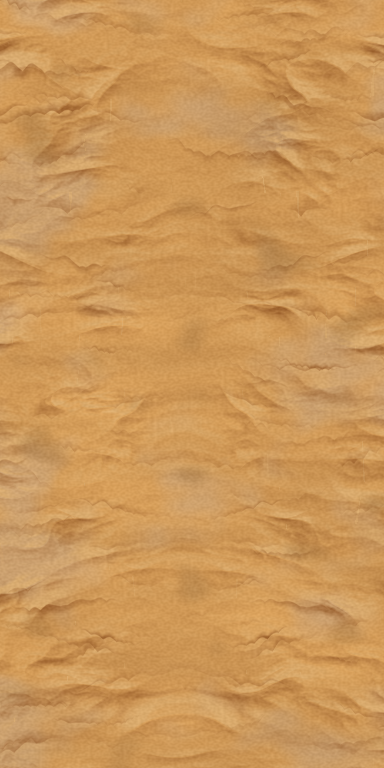
Reproduce this texture procedurally as a Shadertoy shader.

```glsl
// Crumpled kraft paper: short sharp wrinkles around a calm, nearly mirrored axis.
// Ridged gradient noise shades patches of facets; scattered angular folds add
// sharp shadows, and pale sheets, soft smudges and fine grain give the wear.

const vec3 PAPER     = vec3(0.818, 0.600, 0.338);
const vec3 LIGHT     = vec3(0.860, 0.680, 0.440);
const vec3 SHADOW    = vec3(0.580, 0.345, 0.150);
const vec3 PALE      = vec3(0.790, 0.635, 0.460);
const vec3 SMUDGE    = vec3(0.600, 0.430, 0.240);
const float AXIS     = 0.48;               // x of the mirror line
const float AXIS_SOFT = 0.06;              // rounding of the mirror seam
const vec2 FOLD_CELL = vec2(0.24, 0.125);  // spacing of large folds
const vec2 TINY_CELL = vec2(0.14, 0.085);  // spacing of small folds
const float FACET    = 0.42;               // strength of facet shading
const float BROAD    = 0.085;              // strength of wide tonal drift
const float GRAIN    = 0.048;

float hash(vec2 p) {
    vec3 q = fract(p.xyx * vec3(0.1031, 0.1030, 0.0973));
    q += dot(q, q.yzx + 33.33);
    return fract((q.x + q.y) * q.z);
}

vec2 gradient(vec2 cell) {
    float a = 6.2832 * hash(cell);
    return vec2(cos(a), sin(a));
}

// Gradient noise, roughly -0.7 to 0.7
float noise(vec2 p) {
    vec2 i = floor(p), f = fract(p);
    vec2 u = f * f * f * (f * (f * 6.0 - 15.0) + 10.0);
    vec2 e = vec2(0.0, 1.0);
    float low  = mix(dot(gradient(i), f), dot(gradient(i + e.yx), f - e.yx), u.x);
    float high = mix(dot(gradient(i + e.xy), f - e.xy), dot(gradient(i + 1.0), f - 1.0), u.x);
    return mix(low, high, u.y);
}

float fbm(vec2 p) {
    return noise(p) + 0.5 * noise(p * 2.03 + 17.0) + 0.25 * noise(p * 4.1 + 41.0);
}

// Paper height; abs() turns the zero contours into sharp creases
float relief(vec2 p) {
    vec2 q = p * vec2(5.5, 10.0) + 30.0;
    q += 0.4 * vec2(noise(q * 0.7 + 9.0), noise(q * 0.8 + 23.0));
    return abs(noise(q)) / 10.0 + 0.6 * abs(noise(q * 2.1 + 13.0)) / 21.0
         + 0.4 * abs(noise(q * 4.3 + 57.0)) / 43.0;
}

float facets(vec2 p) {
    vec2 e = vec2(0.002, 0.0025);
    return (relief(p + e) - relief(p - e)) / (2.0 * e.y);
}

// Scattered angular folds: x = shadow, y = lit edge
vec2 folds(vec2 p, vec2 size, float seed, float density) {
    vec2 home = floor(p / size), result = vec2(0.0);
    float edge = max(0.0025, 0.6 / iResolution.x);
    for (int j = -1; j <= 1; j++)
    for (int i = -1; i <= 1; i++) {
        vec2 cell = home + vec2(i, j), id = cell + seed;
        if (hash(id + 3.1) > density) continue;
        vec2 centre = (cell + 0.2 + 0.6 * vec2(hash(id), hash(id + 7.7))) * size;
        float halfLength = size.x * mix(0.25, 0.7, hash(id + 11.3));
        float slope = mix(-0.4, 0.35, hash(id + 19.9));
        vec2 q = p - centre;
        float t = q.x / halfLength * (hash(id + 23.0) < 0.5 ? 1.0 : -1.0);
        if (abs(t) >= 1.0) continue;
        // Triangular profile: steep at one end, a long tail at the other
        float taper = min((1.0 + t) / 0.6, (1.0 - t) / 1.4);
        float kink = abs(noise(vec2(p.x / size.x * 5.0, hash(id) * 40.0)));
        float wiggle = size.y * (0.3 * kink + 0.1 * abs(t + 0.4));
        float side = hash(id + 29.0) < 0.7 ? 1.0 : -1.0;
        float d = (q.y - slope * q.x - wiggle) * side;
        float depth = size.y * mix(0.12, 0.36, hash(id + 37.0)) * taper + edge;
        float inside = smoothstep(-edge, edge, d);
        float strength = sqrt(taper) * mix(0.3, 1.0, hash(id + 43.0));
        result.x += strength * inside * (1.0 - smoothstep(0.0, depth, d));
        result.y += strength * (1.0 - inside) * exp(d / (depth * 0.7));
    }
    return min(result, 1.0);
}

void mainImage(out vec4 fragColor, in vec2 fragCoord) {
    vec2 p = fragCoord / iResolution.x;

    // Mirrored coordinates, gently warped so the halves differ a little
    vec2 warp = 0.022 * vec2(noise(p * 5.0 + 5.0), noise(p * 6.0 + 71.0));
    float fromAxis = length(vec2(p.x - AXIS, AXIS_SOFT));
    vec2 m = vec2(fromAxis, p.y) + warp;
    float calm = mix(0.25, 1.0, smoothstep(0.08, 0.24, fromAxis));

    // Loose areas break the mirror; crisp areas hold the facets
    float loose = smoothstep(-0.05, 0.25, noise(p * vec2(2.5, 2.0) + 88.0));
    float crisp = mix(0.25, 1.0, smoothstep(-0.2, 0.3, noise(m * vec2(5.0, 8.0) + 151.0)));
    float facet = mix(facets(m), facets(p + 6.0), loose) * crisp * mix(0.4, 1.0, calm);
    vec2 fold = folds(m, FOLD_CELL, 12.0, 0.9) * calm * (1.0 - 0.7 * loose);
    fold += folds(p + warp, FOLD_CELL, 91.0, 0.6) * loose * mix(0.6, 1.0, calm);
    fold += 0.7 * folds(p + warp, TINY_CELL, 53.0, 0.4) * calm;

    // Broad tone, pale outer sheets and faint horizontal bands
    float broad = fbm(m * vec2(2.5, 4.5) + 2.0) + 0.7 * noise(p * vec2(2.0, 2.6) + 77.0);
    float bands = noise(vec2(p.x * 1.5, p.y * 14.0) + 64.0);
    float outer = smoothstep(0.3, 0.0, p.x) + 0.5 * smoothstep(0.85, 1.0, p.x);
    float pale = smoothstep(0.05, 0.6, fbm(p * vec2(3.0, 4.5) + 47.0) + 0.35 * outer);
    vec3 color = mix(PAPER, PALE, 0.8 * pale);
    color *= 1.0 + BROAD * broad * vec3(0.8, 1.0, 1.2) + 0.04 * bands;

    // Facets and folds
    float tone = facet * FACET;
    color = mix(color, LIGHT, clamp(max(tone, 0.0) * 1.5 + 0.5 * fold.y, 0.0, 0.85));
    color = mix(color, SHADOW, clamp(max(-tone, 0.0) * 0.7 + 0.62 * fold.x, 0.0, 0.8));

    // Blurred smudges and paper grain
    float smudge = smoothstep(0.25, 0.55, noise(p * vec2(5.0, 8.0) + 133.0));
    color = mix(color, SMUDGE, 0.4 * smudge);
    color += GRAIN * (noise(p * vec2(115.0, 160.0)) + 0.4 * noise(p * 60.0 + 9.0));
    fragColor = vec4(clamp(color, 0.0, 1.0), 1.0);
}
```
